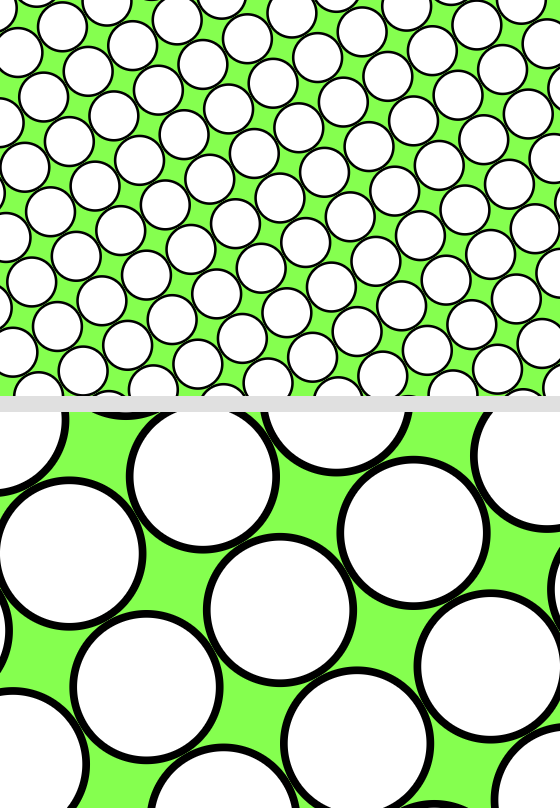
Top, the full canvas; bottom, a detail of the centre.
This pattern is drawn by a WebGL 1 fragment shader. Its source:

```glsl
precision highp float;
// Touching white discs with black outlines on green, in a square grid tilted by 30 degrees.

uniform vec2 u_resolution;

const vec3 GREEN = vec3(0.52, 1.0, 0.31);
const vec3 BLACK = vec3(0.0);
const vec3 WHITE = vec3(1.0);

const float CELL_SIZE = 0.1298;    // grid spacing, as a share of canvas height
const float TILT = 0.5236;         // grid angle in radians
const float OUTER_RADIUS = 0.5;    // outline's outer edge, in cells
const float LINE_WIDTH = 0.05;     // outline thickness, in cells

vec2 rotate(vec2 p, float angle) {
  float c = cos(angle);
  float s = sin(angle);
  return vec2(c * p.x + s * p.y, c * p.y - s * p.x);
}

// Offset from the nearest grid point
vec2 repeatCell(vec2 p) {
  return fract(p + 0.5) - 0.5;
}

float circleDistance(vec2 p, float radius) {
  return length(p) - radius;
}

// Coverage of a shape, smoothed over one pixel
float coverage(float dist, float pixel) {
  return clamp(0.5 - dist / pixel, 0.0, 1.0);
}

vec3 outlinedDisc(vec2 p, float radius, float lineWidth, float pixel) {
  float outer = coverage(circleDistance(p, radius), pixel);
  float inner = coverage(circleDistance(p, radius - lineWidth), pixel);
  return mix(mix(GREEN, BLACK, outer), WHITE, inner);
}

void main() {
  // Centred coordinates, measured in grid cells
  float pixel = 1.0 / (u_resolution.y * CELL_SIZE);
  vec2 p = (gl_FragCoord.xy - 0.5 * u_resolution) * pixel;
  vec2 cell = repeatCell(rotate(p, TILT));

  gl_FragColor = vec4(outlinedDisc(cell, OUTER_RADIUS, LINE_WIDTH, pixel), 1.0);
}
```
